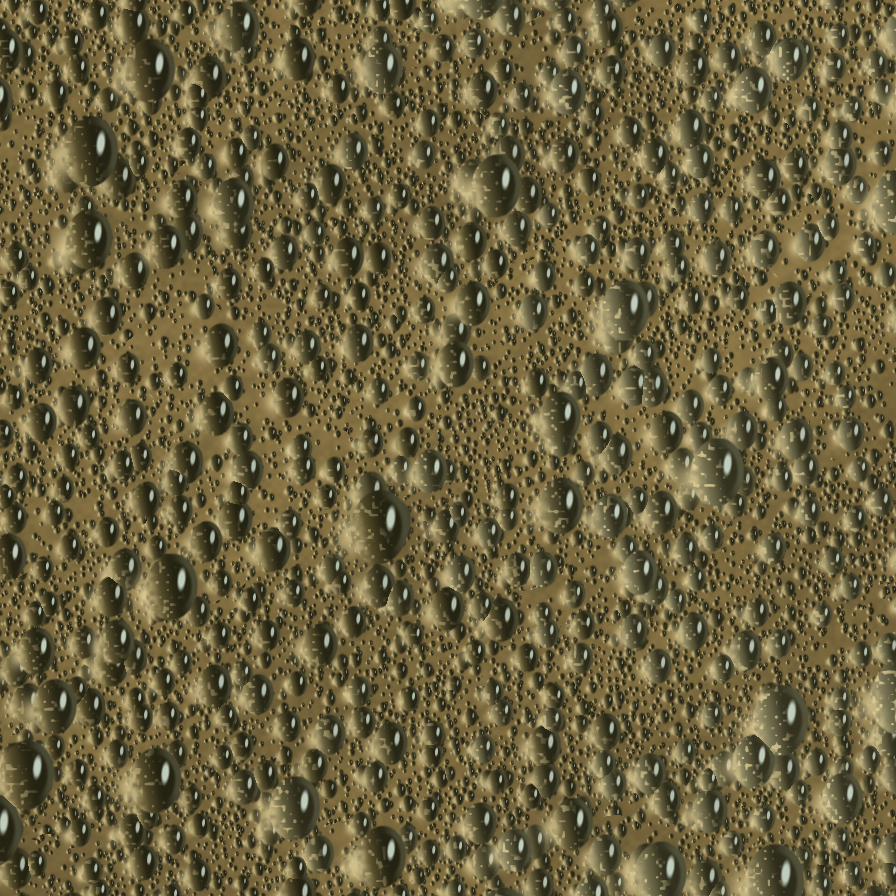
A three.js fragment shader for this texture:

```glsl
// Condensation: tall water drops of many sizes on a sandy brown pane, lit from the side.
// Four jittered grids of ellipses are painted from fine mist to large drops; each drop
// has a dark core, a cream caustic on its left, glittering specks and a window glint.

#define SAND    vec3(0.50, 0.425, 0.25)
#define OLIVE   vec3(0.36, 0.32, 0.18)
#define DARK    vec3(0.14, 0.135, 0.07)
#define CREAM   vec3(0.88, 0.81, 0.59)
#define SILVER  vec3(0.53, 0.53, 0.41)
#define GLINT   vec3(0.80, 0.86, 0.80)
#define TALLNESS 1.28
#define TILT     0.10
#define JITTER   0.68
#define SOFTNESS 0.0013

varying vec2 vUv;

float hash(vec2 p) {
  return fract(sin(dot(p, vec2(127.1, 311.7))) * 43758.5453);
}

float noise(vec2 p) {
  vec2 i = floor(p), f = fract(p);
  f = f * f * (3.0 - 2.0 * f);
  return mix(mix(hash(i), hash(i + vec2(1.0, 0.0)), f.x),
             mix(hash(i + vec2(0.0, 1.0)), hash(i + 1.0), f.x), f.y);
}

vec2 turn(vec2 p, float a) {
  float c = cos(a), s = sin(a);
  return vec2(c * p.x - s * p.y, s * p.x + c * p.y);
}

// Colour inside a drop; q is the position in the unit disc, detail is 0 for mist
vec3 dropColour(vec2 q, vec2 p, float rnd, float detail) {
  float lit = dot(q, vec2(-0.93, -0.37));
  float pale = smoothstep(0.45, 1.25, p.x + 0.6 * rnd) * detail;
  vec3 col = mix(DARK, OLIVE, smoothstep(-0.25, 0.65, lit));
  col = mix(col, SILVER, pale * (0.15 + 0.5 * smoothstep(-0.3, 0.6, lit)));

  // Cream caustic along the left edge, faint reflected rim on the right
  float grain = noise(p * 190.0 + rnd * 31.0);
  float caustic = smoothstep(0.35, 0.95, lit) * mix(1.0, 0.45 + 0.8 * grain, detail);
  col = mix(col, CREAM, 0.72 * min(caustic, 1.0));
  float rim = smoothstep(0.68, 0.86, length(q)) * smoothstep(0.1, 0.8, -lit);
  col = mix(col, SILVER, 0.38 * rim * detail);

  // Glittering specks, mostly low and to the left
  float speck = smoothstep(0.64, 0.88, noise(p * 240.0 + 7.0));
  speck *= smoothstep(-0.55, 0.4, lit) * (0.42 + 0.4 * pale);
  col = mix(col, CREAM, speck * detail);

  // Upright glint of the window
  vec2 s = (q - vec2(0.36, 0.26)) / vec2(0.16, 0.34);
  float glint = 1.0 - smoothstep(0.55, 1.25, length(s));
  return mix(col, GLINT, glint * mix(0.35, 0.92, detail));
}

// Paints one grid of drops; sizes are radii in cells
vec3 addDrops(vec3 col, vec2 p, float cells, float density, vec2 sizes,
              float seed, float detail) {
  float angle = 0.35 + seed * 0.21;
  vec2 g = turn(p, angle) * cells + seed * 17.0;
  vec2 home = floor(g), bestQ = vec2(9.0);
  float nearest = 9.0, bestRnd = 0.0, bestR = 1.0, glow = 0.0, shade = 0.0;

  for (int j = -1; j <= 1; j++) {
    for (int i = -1; i <= 1; i++) {
      vec2 id = home + vec2(float(i), float(j));
      if (hash(id + 3.7) > density) continue;
      vec2 shift = vec2(hash(id + 11.3), hash(id + 23.9)) - 0.5;
      float rnd = hash(id + 41.1);
      float r = mix(sizes.x, sizes.y, rnd * rnd);
      vec2 q = turn(g - id - 0.5 - JITTER * shift, TILT - angle);
      q /= r * vec2(1.0, TALLNESS);
      float d = length(q);
      if (d < nearest) {
        nearest = d; bestQ = q; bestR = r;
        bestRnd = hash(id + 57.3);
      }
      vec2 c = q + vec2(0.92, 0.28);
      glow = max(glow, exp(-3.6 * dot(c, c)));
      vec2 h = q - vec2(0.22, 0.08);
      shade = max(shade, exp(-1.5 * dot(h, h)));
    }
  }

  // Contact shade and spilled light on the pane, then the drop itself
  col = mix(col, OLIVE * 0.85, 0.55 * shade);
  col = mix(col, CREAM, 0.78 * glow);
  float edge = SOFTNESS * cells / bestR;
  float cover = 1.0 - smoothstep(1.0 - edge, 1.0 + edge, nearest);
  return mix(col, dropColour(bestQ, p, bestRnd, detail), cover);
}

void main() {
  vec2 p = vUv;
  // Sandy pane with slanted cloudiness and fine grain
  vec2 slant = turn(p, -0.5);
  float cloud = noise(slant * vec2(5.0, 9.0) + 4.0);
  vec3 col = SAND * (0.88 + 0.2 * cloud + 0.12 * (noise(p * 170.0) - 0.5));

  // Mist thins out in slanted clearings
  float crowd = smoothstep(0.12, 0.5, noise(slant * vec2(8.0, 15.0)));
  col = addDrops(col, p, 118.0, 0.4 + 0.4 * crowd, vec2(0.2, 0.42), 1.0, 0.0);
  col = addDrops(col, p, 52.0, 0.25 + 0.45 * crowd, vec2(0.2, 0.43), 2.0, 0.3);
  col = addDrops(col, p, 23.0, 0.74, vec2(0.25, 0.45), 3.0, 0.85);
  col = addDrops(col, p, 10.5, 0.40, vec2(0.2, 0.35), 4.0, 1.0);
  gl_FragColor = vec4(col, 1.0);
}
```
